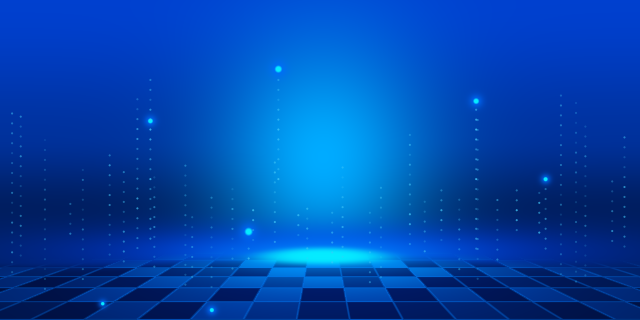
Give the GLSL for this background, as a WebGL 2 fragment shader.

```glsl
#version 300 es
precision highp float;
// Blue stage: glowing backdrop, dotted light columns, orbs and a lit perspective tile floor.

uniform vec2 u_resolution;
out vec4 fragColor;

// Colours
const vec3 SKY_TOP = vec3(0.0, 0.25, 0.81);
const vec3 SKY_MID = vec3(0.0, 0.19, 0.60);
const vec3 SKY_LOW = vec3(0.0, 0.115, 0.37);
const vec3 HALO = vec3(0.0, 0.67, 1.0);
const vec3 BAND = vec3(0.0, 0.24, 0.95);
const vec3 FLOOR_DARK = vec3(0.0, 0.05, 0.21);
const vec3 TILE_LIT = vec3(0.0, 0.27, 0.72);
const vec3 TILE_NEAR = vec3(0.0, 0.58, 1.0);
const vec3 CYAN = vec3(0.02, 0.92, 1.0);
const vec3 DOT = vec3(0.25, 0.78, 0.97);

// Layout, in canvas heights
const vec2 HALO_CENTRE = vec2(1.01, 0.51);
const vec2 HALO_SIZE = vec2(0.33, 0.38);
const vec2 POOL_CENTRE = vec2(1.01, 0.2);
const float VANISH_Y = 0.448;
const float TILE_WIDTH = 0.372;
const float TILE_DEPTH = 0.32;
const int COLUMNS = 34;
const float DOT_PITCH = 0.031;
const float DOT_RADIUS = 0.0032;

// Orbs: x, y, core radius; each stem: top, bottom
const int ORBS = 7;
const vec3 ORB[ORBS] = vec3[](
    vec3(0.870, 0.784, 0.011), vec3(0.470, 0.622, 0.008), vec3(1.488, 0.684, 0.009),
    vec3(1.705, 0.440, 0.007), vec3(0.777, 0.276, 0.012), vec3(0.321, 0.051, 0.006),
    vec3(0.662, 0.031, 0.007));
const vec2 STEM[ORBS] = vec2[](
    vec2(0.76, 0.43), vec2(0.76, 0.24), vec2(0.66, 0.22),
    vec2(0.42, 0.20), vec2(0.25, 0.17), vec2(0.0), vec2(0.0));

float hash(vec2 p) {
    p = fract(p * vec2(0.1031, 0.1137));
    p += dot(p, p.yx + 33.33);
    return fract((p.x + p.y) * p.x * 91.7);
}

float gauss(vec2 d, vec2 size) {
    d /= size;
    return exp(-dot(d, d));
}

// A vertical string of dots between two heights
float dotColumn(vec2 p, float x, float top, float bottom, float seed) {
    float row = floor(p.y / DOT_PITCH + seed);
    float y = (row + 0.5 - seed) * DOT_PITCH;
    float soft = 0.6 / u_resolution.y;
    float disc = 1.0 - smoothstep(DOT_RADIUS - soft, DOT_RADIUS + soft, length(p - vec2(x, y)));
    float inside = step(bottom, y) * step(y, top);
    return disc * inside * mix(0.3, 0.95, hash(vec2(row, seed * 97.0)));
}

vec3 backdrop(vec2 p) {
    vec3 col = mix(SKY_LOW, SKY_MID, smoothstep(0.33, 0.58, p.y));
    col = mix(col, SKY_TOP, smoothstep(0.5, 1.0, p.y));
    col = mix(col, HALO, gauss(p - HALO_CENTRE, HALO_SIZE));
    col = mix(col, BAND, 0.85 * gauss(p - vec2(1.01, 0.215), vec2(0.8, 0.075)));
    return col;
}

vec3 tileFloor(vec2 p, vec3 behind) {
    float depth = max(VANISH_Y - p.y, 0.1);
    vec2 grid = vec2((p.x - 1.01) / (depth * TILE_WIDTH) + 0.5, 1.0 / (depth * TILE_DEPTH));
    vec2 cell = floor(grid);
    vec2 width = fwidth(grid);

    // Light falls off from the pool towards the sides and the viewer
    float near = gauss(p - POOL_CENTRE, vec2(0.55, 0.11));
    float wide = gauss(p - POOL_CENTRE, vec2(0.85, 0.3));
    float checker = mod(cell.x + cell.y, 2.0);
    float lit = smoothstep(0.4, 0.9, 0.75 * hash(cell + 40.0) + 0.35 * checker);
    vec3 col = mix(FLOOR_DARK, BAND * 0.6, 0.6 * wide);
    col = mix(col, mix(TILE_LIT, TILE_NEAR, near), lit * (0.3 + 0.6 * wide));

    // Tile seams
    vec2 seam = 0.5 - abs(fract(grid) - 0.5);
    vec2 line = 1.0 - smoothstep(vec2(0.0), width + 0.012, seam);
    col = mix(col, vec3(0.0, 0.42, 0.88), max(line.x, line.y) * (0.3 + 0.35 * wide));

    float edge = p.y + 0.03 * smoothstep(0.1, 0.9, abs(p.x - 1.01));
    float cover = 1.0 - smoothstep(0.17, 0.21 + 0.015 * lit, edge);
    return mix(behind, col, cover);
}

void main() {
    vec2 p = gl_FragCoord.xy / u_resolution.y;
    p.x *= 2.0 * u_resolution.y / u_resolution.x;
    vec3 col = tileFloor(p, backdrop(p));

    // Bright pool at the horizon
    vec2 pool = p - POOL_CENTRE;
    col = mix(col, vec3(0.0, 0.6, 1.0), 0.75 * gauss(pool, vec2(0.36, 0.055)));
    vec2 q = pool / vec2(0.2 - 1.2 * pool.y, 0.026);
    col = mix(col, CYAN, exp(-pow(dot(q, q), 2.0)));

    // Scattered columns of dots
    float dots = 0.0;
    for (int i = 0; i < COLUMNS; i++) {
        float id = float(i);
        float a = hash(vec2(id, 7.0)), b = hash(vec2(id, 19.0)), c = hash(vec2(id, 31.0));
        float x = 2.0 * (id + 0.5 + 0.8 * (a - 0.5)) / float(COLUMNS);
        float reach = 0.55 + 0.45 * smoothstep(0.1, 0.7, abs(x - 1.0));
        float top = 0.32 + 0.43 * b * reach;
        dots += dotColumn(p, x, top, mix(0.08, 0.27, c), a) * mix(0.45, 1.0, c);
    }

    // Orbs with their stems
    for (int i = 0; i < ORBS; i++) {
        dots += dotColumn(p, ORB[i].x, STEM[i].x, STEM[i].y, 0.3);
        float r = length(p - ORB[i].xy) / ORB[i].z;
        col = mix(col, vec3(0.0, 0.42, 1.0), 0.85 * exp(-r * r / 5.0));
        col = mix(col, CYAN, 1.0 - smoothstep(0.5, 1.25, r));
    }
    col = mix(col, DOT, min(dots, 1.0) * 0.85);
    fragColor = vec4(col, 1.0);
}
```
